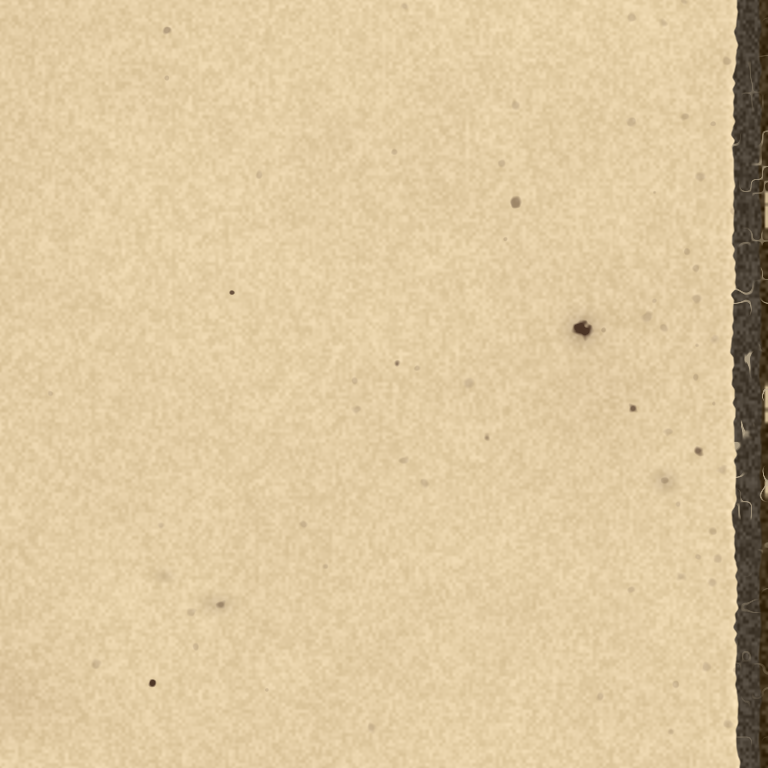
A three.js fragment shader for this texture:

```glsl
// Aged cream paper with foxing spots and a frayed dark binding on the right.
#define PAPER vec3(0.908, 0.822, 0.659)
#define SHADE vec3(0.845, 0.750, 0.595)
#define STAIN vec3(0.25, 0.16, 0.11)
#define BINDING vec3(0.285, 0.250, 0.205)
#define SEAM vec3(0.25, 0.19, 0.10)
#define THREAD vec3(0.74, 0.68, 0.57)
#define GRAIN_SCALE 230.0
#define GRAIN_AMOUNT 0.075
#define EDGE_X 0.9555
#define SOFT 0.0016

varying vec2 vUv;

float hash(vec2 p) {
  vec3 q = fract(vec3(p.xyx) * 0.1031);
  q += dot(q, q.yzx + 33.33);
  return fract((q.x + q.y) * q.z);
}

float noise(vec2 p) {
  vec2 i = floor(p), f = fract(p);
  f = f * f * (3.0 - 2.0 * f);
  return mix(mix(hash(i), hash(i + vec2(1, 0)), f.x),
             mix(hash(i + vec2(0, 1)), hash(i + vec2(1, 1)), f.x), f.y);
}

float fbm(vec2 p) {
  float sum = 0.0, amp = 0.5;
  for (int i = 0; i < 4; i++) {
    sum += amp * noise(p);
    p = p * 2.03 + 17.1;
    amp *= 0.5;
  }
  return sum;
}

// Soft round glow, 1 at the centre
float glow(vec2 p, vec2 center, vec2 radius) {
  vec2 d = (p - center) / radius;
  return exp(-dot(d, d));
}

// Irregular fleck of ink or rust
float fleck(vec2 p, vec2 center, float radius) {
  vec2 d = p - center;
  float wobble = (noise(p * 160.0) - 0.5) * radius * 0.8;
  return 1.0 - smoothstep(radius * 0.4, radius * 1.3, length(d) + wobble);
}

// Faint flecks, one chance per cell, denser toward the binding
float scatteredFlecks(vec2 p) {
  float sum = 0.0;
  vec2 cell = floor(p * 26.0);
  for (int j = -1; j <= 1; j++)
    for (int i = -1; i <= 1; i++) {
      vec2 c = cell + vec2(i, j);
      vec2 center = (c + vec2(hash(c + 3.1), hash(c + 8.7))) / 26.0;
      float chance = mix(0.04, 0.36, smoothstep(0.75, 0.92, center.x));
      float present = step(hash(c + 40.3), chance);
      sum += present * fleck(p, center, 0.0025 + 0.004 * hash(c + 21.0));
    }
  return min(sum, 1.0);
}

vec3 paper(vec2 p) {
  // Broad mottling and corner toning
  float tone = 0.55 * (fbm(p * 5.0) - 0.36) + 0.25 * (fbm(p * 24.0) - 0.4);
  tone += 0.55 * glow(p, vec2(0.0, 0.08), vec2(0.10, 0.07));
  tone += 0.28 * glow(p, vec2(0.78, 0.54), vec2(0.13, 0.11));
  tone += 0.18 * glow(p, vec2(0.0, 0.95), vec2(0.25, 0.25));
  vec3 col = mix(PAPER, SHADE, clamp(tone + 0.1, 0.0, 1.0));

  // Fine fibre grain
  float grain = noise(p * GRAIN_SCALE) + 0.6 * noise(p * GRAIN_SCALE * vec2(0.65, 0.42) + 9.0) - 0.8;
  col += grain * GRAIN_AMOUNT * vec3(0.9, 0.95, 1.1);

  // Foxing: diffuse stains first, then small marks
  float stain = 0.15 * scatteredFlecks(p);
  stain += 0.15 * glow(p, vec2(0.866, 0.373), vec2(0.014, 0.013));
  stain += 0.12 * glow(p, vec2(0.283, 0.213), vec2(0.020, 0.012));
  stain += 0.10 * glow(p, vec2(0.215, 0.250), vec2(0.012, 0.008));
  stain += 0.22 * glow(p, vec2(0.758, 0.571), vec2(0.019));
  stain += 0.90 * fleck(p, vec2(0.758, 0.571), 0.0105);
  stain += 0.40 * fleck(p, vec2(0.671, 0.736), 0.0065);
  stain += 0.30 * fleck(p, vec2(0.217, 0.960), 0.0050);
  stain += 0.75 * fleck(p, vec2(0.302, 0.619), 0.0032);
  stain += 0.55 * fleck(p, vec2(0.517, 0.526), 0.0045);
  stain += 0.65 * fleck(p, vec2(0.824, 0.468), 0.0055);
  stain += 0.35 * fleck(p, vec2(0.634, 0.430), 0.0048);
  stain += 0.60 * fleck(p, vec2(0.911, 0.413), 0.0060);
  stain += 0.30 * fleck(p, vec2(0.288, 0.213), 0.0050);
  stain += 0.95 * fleck(p, vec2(0.198, 0.111), 0.0046);
  return mix(col, STAIN, min(stain, 0.92));
}

vec3 binding(vec2 p) {
  vec3 col = BINDING + 0.16 * (noise(p * vec2(260.0, 210.0)) - 0.5);
  // Brown seam along the outer side, with pale gaps
  float seam = smoothstep(0.988, 0.992, p.x + 0.004 * (noise(vec2(4.0, p.y * 55.0)) - 0.5));
  col = mix(col, SEAM + 0.18 * (noise(p * 180.0) - 0.5), seam);
  float gaps = glow(p, vec2(1.0, 0.72), vec2(0.05, 0.035)) + glow(p, vec2(1.0, 0.48), vec2(0.05, 0.04))
             + 0.7 * glow(p, vec2(1.0, 0.36), vec2(0.05, 0.025));
  float pale = smoothstep(0.994, 0.998, p.x) * smoothstep(0.35, 0.65, gaps * (0.5 + noise(vec2(p.y * 90.0, 2.0))));
  col = mix(col, PAPER, 0.85 * pale);
  // Curled loose threads, thickest around the middle
  float curl = abs(noise(p * vec2(70.0, 62.0) + 5.0) - 0.5);
  float worn = 0.25 + glow(p, vec2(0.97, 0.49), vec2(0.2, 0.16)) + 0.4 * glow(p, vec2(0.97, 0.8), vec2(0.2, 0.06));
  float thread = (1.0 - smoothstep(0.02, 0.09, curl)) * smoothstep(0.48, 0.75, noise(p * vec2(38.0, 45.0) + 31.0));
  return mix(col, THREAD, min(thread * worn, 0.85));
}

void main() {
  vec2 p = vUv;
  // Frayed boundary: slow bow plus fine tearing
  float edge = EDGE_X + 0.016 * (p.y - 0.55) * (p.y - 0.55)
             + 0.005 * (noise(vec2(p.y * 28.0, 1.0)) - 0.5) + 0.005 * (noise(vec2(p.y * 120.0, 7.0)) - 0.5);
  float d = p.x - edge;
  vec3 col = paper(p);
  col += 0.05 * exp(-d * d / 0.00004);
  col = mix(col, binding(p), smoothstep(-SOFT, SOFT, d));
  gl_FragColor = vec4(clamp(col, 0.0, 1.0), 1.0);
}
```
